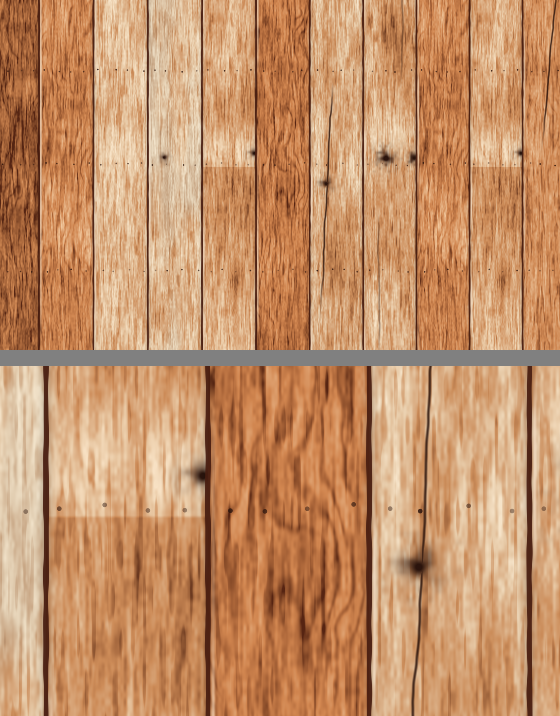
Top: the whole. Bottom: its middle third, enlarged.
Reproduce this texture procedurally as a Shadertoy shader.

```glsl
// Eleven weathered vertical wood planks with grain, knots, cracks and rows of nails.
#define PITCH 0.1535        // plank width, canvas height = 1
#define FIRST_GAP 0.1115    // position of the first gap
#define GAP_HALF 0.0024     // half width of a gap
#define NAIL_RADIUS 0.0022
#define FIBRE 1.5           // strength of the fine grain
#define PORES 1.1           // strength of the short dark dashes
#define MOTTLE 2.5          // strength of the broad stains
#define FIGURE 1.5          // strength of the wavy growth lines

// Tone (0 dark .. 6 pale) and warmth of each plank
const vec2 PLANK[11] = vec2[11](
    vec2(1.45, 0.5), vec2(3.0, 0.7), vec2(4.6, 0.0), vec2(4.5, -0.1),
    vec2(4.0, 0.1), vec2(2.5, 0.8), vec2(4.1, -0.1), vec2(3.9, 0.0),
    vec2(3.0, 0.7), vec2(4.0, 0.1), vec2(3.2, 0.5));

const vec3 WOOD[7] = vec3[7](
    vec3(0.33, 0.15, 0.08), vec3(0.52, 0.31, 0.18), vec3(0.67, 0.43, 0.26),
    vec3(0.80, 0.55, 0.35), vec3(0.85, 0.66, 0.49), vec3(0.91, 0.79, 0.65),
    vec3(0.97, 0.89, 0.78));

// Stains: centre and radius inside the plank, then plank and tone shift
const vec4 STAIN[10] = vec4[10](
    vec4(0.5, 0.58, 0.9, 0.05), vec4(0.5, 0.69, 0.5, 0.08),
    vec4(0.62, 0.19, 0.18, 0.05), vec4(0.6, 0.24, 0.35, 0.14),
    vec4(0.35, 0.95, 0.4, 0.15), vec4(0.5, 0.61, 0.9, 0.06),
    vec4(0.6, 0.86, 0.4, 0.13), vec4(0.3, 0.3, 0.6, 0.1),
    vec4(0.5, 0.55, 0.7, 0.05), vec4(0.6, 0.36, 0.5, 0.1));
const vec2 STAIN_KIND[10] = vec2[10](
    vec2(4, 0.8), vec2(4, -0.8), vec2(4, -1.2), vec2(6, -1.7), vec2(6, -0.7),
    vec2(7, 1.0), vec2(7, -1.4), vec2(7, -0.5), vec2(1, -0.8), vec2(1, 0.7));

// Knots: plank, centre, size
const vec4 KNOT[5] = vec4[5](
    vec4(7, 0.43, 0.548, 0.014), vec4(7, 0.96, 0.548, 0.010),
    vec4(4, 0.97, 0.562, 0.008), vec4(6, 0.31, 0.475, 0.009),
    vec4(3, 0.30, 0.550, 0.006));

// Cracks: lower and upper end inside the plank, then plank and strength
const vec4 CRACK[4] = vec4[4](
    vec4(0.18, 0.05, 0.44, 0.78), vec4(0.35, 0.55, 0.66, 1.05),
    vec4(0.30, -0.05, 0.28, 0.40), vec4(0.70, 0.74, 0.76, 1.05));
const vec2 CRACK_KIND[4] = vec2[4](
    vec2(6, 0.85), vec2(10, 0.85), vec2(7, 0.4), vec2(7, 0.4));

float hash(vec2 p) {
    vec3 h = fract(p.xyx * 0.1031);
    h += dot(h, h.yzx + 33.33);
    return fract((h.x + h.y) * h.z);
}

float noise(vec2 p) {
    vec2 i = floor(p), f = fract(p);
    f *= f * (3.0 - 2.0 * f);
    return mix(mix(hash(i), hash(i + vec2(1, 0)), f.x),
               mix(hash(i + vec2(0, 1)), hash(i + vec2(1, 1)), f.x), f.y);
}

float fbm(vec2 p) {
    float sum = 0.0, amp = 0.5;
    for (int i = 0; i < 4; i++, amp *= 0.5, p = p * 2.03 + 17.1) sum += amp * noise(p);
    return sum;
}

float spot(vec2 d) { return exp(-dot(d, d)); }

vec3 woodRamp(float tone) {
    tone = clamp(tone, 0.0, 5.99);
    int i = int(tone);
    return mix(WOOD[i], WOOD[i + 1], fract(tone));
}

// Grain tone: broad stains, fibres, short pores and growth lines
float grain(vec2 g, float warmth) {
    float tone = MOTTLE * (fbm(g * vec2(24, 8)) - 0.47);
    tone += 0.8 * (fbm(g * vec2(60, 28)) - 0.47);
    tone += FIBRE * (noise(g * vec2(330, 38)) + 0.6 * noise(g * vec2(150, 9)) - 0.8);
    tone += 0.8 * (noise(g * vec2(340, 150)) - 0.5);
    tone -= PORES * (smoothstep(0.6, 0.82, noise(g * vec2(270, 24) + 5.0)) - 0.15);
    float rings = g.x * 55.0 + 6.0 * fbm(g * vec2(15, 6));
    float line = pow(0.5 + 0.5 * sin(6.2832 * rings), 3.0) - 0.31;
    float patchy = smoothstep(0.25, 0.7, noise(g * vec2(40, 14)));
    return tone - FIGURE * (0.15 + max(warmth, 0.0)) * line * patchy;
}

void mainImage(out vec4 fragColor, in vec2 fragCoord) {
    vec2 p = fragCoord / iResolution.xy * vec2(1.6, 1.0);
    float px = 1.0 / iResolution.y;

    // Plank index and position across it; two planks recur
    float along = p.x - FIRST_GAP;
    float w = (along - 0.006 * sin(along * 2.27)) / PITCH;
    float id = clamp(floor(w) + 1.0, 0.0, 10.0);
    float kind = id == 8.0 ? 1.0 : id == 9.0 ? 4.0 : id;
    vec2 q = vec2(fract(w), p.y);
    vec2 g = vec2(q.x * PITCH, p.y) + kind * vec2(7.31, 3.17);
    float warmth = PLANK[int(id)].y;
    float tone = PLANK[int(id)].x + grain(g, warmth);

    // Stains, and the weathered lower half below a butt joint
    for (int i = 0; i < 10; i++)
        if (STAIN_KIND[i].x == kind)
            tone += STAIN_KIND[i].y * spot((q - STAIN[i].xy) / STAIN[i].zw);
    if (kind == 4.0)
        tone -= 1.1 * smoothstep(0.1, 0.5, p.y) * (1.0 - smoothstep(0.521, 0.525, p.y));

    vec3 col = woodRamp(tone) * mix(vec3(1), vec3(1.03, 0.94, 0.86), warmth);
    float grey = kind == 3.0 ? smoothstep(0.35, 0.65, fbm(g * vec2(14, 4))) : 0.0;
    col = mix(col, vec3(0.83, 0.79, 0.71) * (0.65 + 0.08 * tone), 0.5 * grey);

    // Knots with a soft halo, and cracks that taper at both ends
    float dark = 0.0;
    for (int i = 0; i < 5; i++) {
        vec2 d = (q - KNOT[i].yz) * vec2(PITCH, 1) / KNOT[i].w;
        d *= 0.6 + 0.8 * noise(g * 110.0);
        if (KNOT[i].x == kind) dark = max(dark, 0.8 * spot(d) + 0.3 * spot(d * 0.45));
    }
    for (int i = 0; i < 4; i++) {
        vec4 c = CRACK[i];
        float t = clamp((p.y - c.y) / (c.w - c.y), 0.0, 1.0);
        float x = mix(c.x, c.z, t) + 0.06 * (fbm(vec2(p.y * 14.0, c.x * 50.0)) - 0.5);
        float taper = smoothstep(0.0, 0.3, t) * smoothstep(1.0, 0.85, t);
        float line = 1.0 - smoothstep(0.0, 0.0014 + px, abs(q.x - x) * PITCH);
        if (CRACK_KIND[i].x == kind) dark = max(dark, CRACK_KIND[i].y * line * taper);
    }

    // Three rows of four nails per plank
    for (int row = 0; row < 3; row++) {
        float y = row == 0 ? 0.227 : row == 1 ? 0.531 : 0.798;
        vec2 cell = vec2(floor(q.x * 4.0), kind * 3.0 + float(row));
        vec2 jitter = vec2(hash(cell), hash(cell + 9.7)) - 0.5;
        vec2 nail = vec2((cell.x + 0.5 + 0.5 * jitter.x) / 4.0, y + 0.008 * jitter.y);
        float d = length((q - nail) * vec2(PITCH, 1));
        float head = 1.0 - smoothstep(NAIL_RADIUS - 0.5 * px, NAIL_RADIUS + 0.5 * px, d);
        dark = max(dark, head * (0.4 + 0.5 * hash(cell + 3.1)));
    }
    col = mix(col, vec3(0.17, 0.08, 0.05), min(dark, 1.0));

    // Gaps: worn pale edge on the right, shade on both sides, dark line
    float edge = min(q.x, 1.0 - q.x) * PITCH + 0.0012 * (noise(vec2(p.y * 45.0, id)) - 0.5);
    float wear = smoothstep(0.25, 0.75, noise(vec2(id * 5.3, p.y * 7.0)));
    float rim = smoothstep(0.002 + px, 0.0, abs(q.x * PITCH - 0.005));
    col *= 1.0 - 0.3 * exp(-edge / 0.0035);
    col = mix(col, vec3(0.96, 0.87, 0.77), 0.75 * rim * wear);
    float gap = 1.0 - smoothstep(GAP_HALF - 0.5 * px, GAP_HALF + 0.5 * px, edge);
    col = mix(col, vec3(0.28, 0.11, 0.06), 0.92 * gap);

    fragColor = vec4(col, 1.0);
}
```
